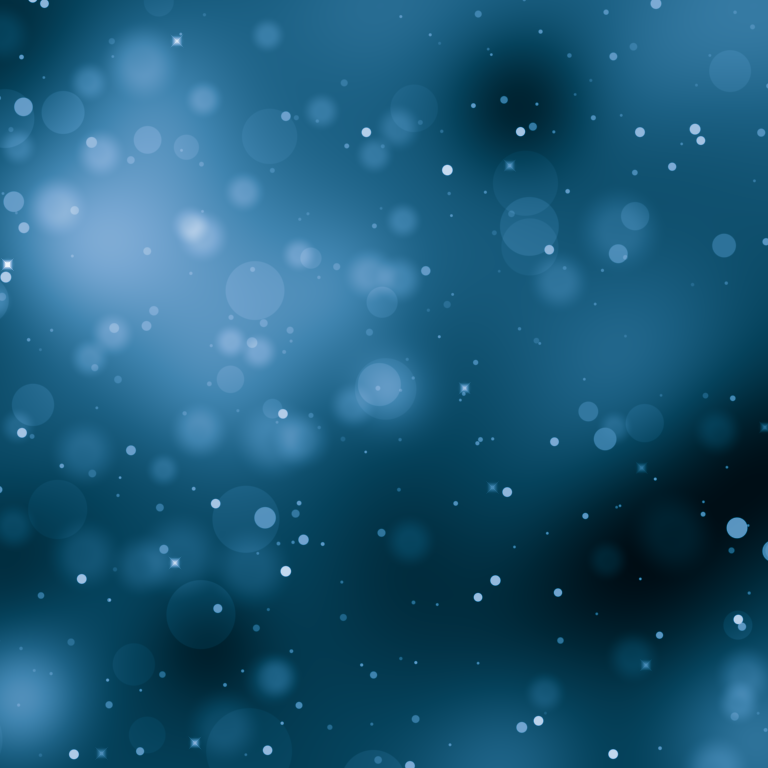
This background is drawn by a WebGL 1 fragment shader. Its source:

```glsl
precision highp float;
// Blue night haze with soft glows, translucent light discs, dots and sparkles.

uniform vec2 u_resolution;

#define BASE_TONE 1.85
#define HAZE_RIPPLE 0.14
#define BLOB_GAIN 0.75
#define VEIL_GAIN 0.5
#define BLOB_CHANCE 0.6
#define VEIL_CHANCE 0.5
#define DISC_CHANCE 0.25
#define DOT_CHANCE 0.42
#define SPARKLE_CHANCE 0.8
#define SPARKLE_SIZE 0.013

vec4 hash4(vec2 id) {
  vec4 s = vec4(dot(id, vec2(127.1, 311.7)), dot(id, vec2(269.5, 183.3)),
                dot(id, vec2(419.2, 371.9)), dot(id, vec2(73.7, 157.3)));
  return fract(sin(s) * 43758.5);
}

float glow(vec2 p, float x, float y, float radius) {
  vec2 d = (p - vec2(x, y)) / radius;
  return exp(-dot(d, d));
}

// Where the discs gather: the bright cloud and the lower right corner.
float crowd(vec2 p) {
  return 0.35 + glow(p, 0.25, 0.62, 0.38) + 1.2 * glow(p, 0.96, 0.08, 0.15);
}

// One random spot per cell: offset from its centre, radius, random value.
vec4 scatter(vec2 p, float cells, float seed, vec2 radii, float chance, float crowding) {
  vec2 shift = vec2(0.37, 0.71) * seed;
  vec2 g = p * cells + shift;
  vec2 id = floor(g);
  vec4 rnd = hash4(id + seed * 17.0);
  float radius = mix(radii.x, radii.y, rnd.z * rnd.z);
  float margin = min((radius + 1.0 / u_resolution.y) * cells, 0.5);
  vec2 offset = (fract(g) - mix(vec2(margin), vec2(1.0 - margin), rnd.xy)) / cells;
  float density = mix(1.0, crowd((id + 0.5 - shift) / cells), crowding);
  if (rnd.w > chance * density) offset = vec2(9.0);
  return vec4(offset, radius, fract(rnd.w * 37.0 + rnd.x * 11.0));
}

float disc(vec4 spot) {
  float edge = 0.9 / u_resolution.y;
  return 1.0 - smoothstep(spot.z - edge, spot.z + edge, length(spot.xy));
}

// Brightness of the haze, in steps of the colour ramp.
float haze(vec2 p) {
  float t = BASE_TONE;
  // Main cloud
  t += 2.1 * glow(p, 0.25, 0.66, 0.25) + 1.7 * glow(p, 0.09, 0.69, 0.12);
  t += 1.0 * glow(p, 0.28, 0.48, 0.12) + 1.1 * glow(p, 0.20, 0.86, 0.11);
  t += 1.0 * glow(p, 0.45, 0.62, 0.10) + 1.5 * glow(p, 0.51, 0.49, 0.05);
  // Outer lights
  t += 1.0 * glow(p, 0.45, 1.00, 0.20) + 1.8 * glow(p, 0.93, 1.02, 0.28);
  t += 1.2 * glow(p, 0.78, 0.50, 0.20) + 2.2 * glow(p, 0.03, 0.09, 0.08);
  t += 1.8 * glow(p, 0.97, 0.05, 0.13) + 1.1 * glow(p, 0.66, 0.00, 0.11);
  // Dark gaps
  t -= 1.8 * glow(p, 0.68, 0.86, 0.09) + 2.0 * glow(p, 0.85, 0.26, 0.16);
  t -= 1.6 * glow(p, 1.00, 0.40, 0.13) + 0.9 * glow(p, 0.52, 0.27, 0.12);
  t -= 0.9 * glow(p, 0.27, 0.16, 0.07) + 0.8 * glow(p, 0.00, 0.95, 0.12);
  t -= 0.7 * glow(p, 0.00, 0.29, 0.10);
  vec2 w = p + 0.06 * sin(p.yx * 9.0 + vec2(1.0, 2.6));
  return t + HAZE_RIPPLE * (sin(w.x * 13.0 + w.y * 7.0) + sin(w.y * 17.0 - w.x * 8.0));
}

vec3 ramp(float t) {
  vec3 c = mix(vec3(0.0, 0.05, 0.08), vec3(0.0, 0.15, 0.21), clamp(t, 0.0, 1.0));
  c = mix(c, vec3(0.02, 0.26, 0.36), clamp(t - 1.0, 0.0, 1.0));
  c = mix(c, vec3(0.11, 0.38, 0.52), clamp(t - 2.0, 0.0, 1.0));
  c = mix(c, vec3(0.25, 0.52, 0.69), clamp(t - 3.0, 0.0, 1.0));
  c = mix(c, vec3(0.46, 0.65, 0.82), clamp(t - 4.0, 0.0, 1.0));
  c = mix(c, vec3(0.68, 0.79, 0.90), clamp(t - 5.0, 0.0, 1.0));
  return mix(c, vec3(0.94, 0.97, 1.0), clamp(t - 6.0, 0.0, 1.0));
}

void main() {
  vec2 p = gl_FragCoord.xy / u_resolution.y;
  float tone = haze(p);

  // Blurred blobs and large translucent discs
  for (int i = 0; i < 3; i++) {
    float k = float(i);
    vec4 blob = scatter(p, 5.0 + k, 3.0 + k, vec2(0.025, 0.065), BLOB_CHANCE, 1.0);
    tone += BLOB_GAIN * (1.0 - smoothstep(0.25, 1.0, length(blob.xy) / blob.z));
    vec4 veil = scatter(p, 5.0 + k, 11.0 + k, vec2(0.018, 0.06), VEIL_CHANCE * 0.6, 1.0);
    tone += VEIL_GAIN * (0.4 + 0.6 * veil.w) * disc(veil);
  }

  // Small crisp discs
  for (int i = 0; i < 2; i++) {
    float k = float(i);
    vec4 spot = scatter(p, 6.0 + k, 21.0 + k, vec2(0.012, 0.02), DISC_CHANCE, 0.6);
    tone = mix(tone, max(tone + 0.4, mix(3.2, 5.4, spot.w)), 0.85 * disc(spot));
  }

  // Fine dots, a few nearly white
  for (int i = 0; i < 3; i++) {
    float k = float(i);
    vec4 dotSpot = scatter(p, 11.0 + 3.0 * k, 31.0 + k, vec2(0.0017, 0.0075), DOT_CHANCE, 0.2);
    float level = mix(2.9, 4.7, dotSpot.w) + 1.8 * smoothstep(0.0045, 0.0065, dotSpot.z);
    tone = mix(tone, max(tone + 0.6, level), disc(dotSpot));
  }

  // Diagonal four-pointed sparkles
  vec4 star = scatter(p, 4.0, 41.0, vec2(SPARKLE_SIZE), SPARKLE_CHANCE, 0.0);
  vec2 arms = abs(vec2(star.x + star.y, star.x - star.y)) * 0.7071 / star.z;
  float rays = clamp(1.4 - 1.4 * (pow(arms.x, 0.7) + pow(arms.y, 0.7)), 0.0, 1.0);
  float halo = 1.0 - smoothstep(0.0, 0.8, length(arms));
  tone += (rays * 3.5 + halo * 1.3) * mix(0.45, 1.0, star.w);

  gl_FragColor = vec4(ramp(tone), 1.0);
}
```
